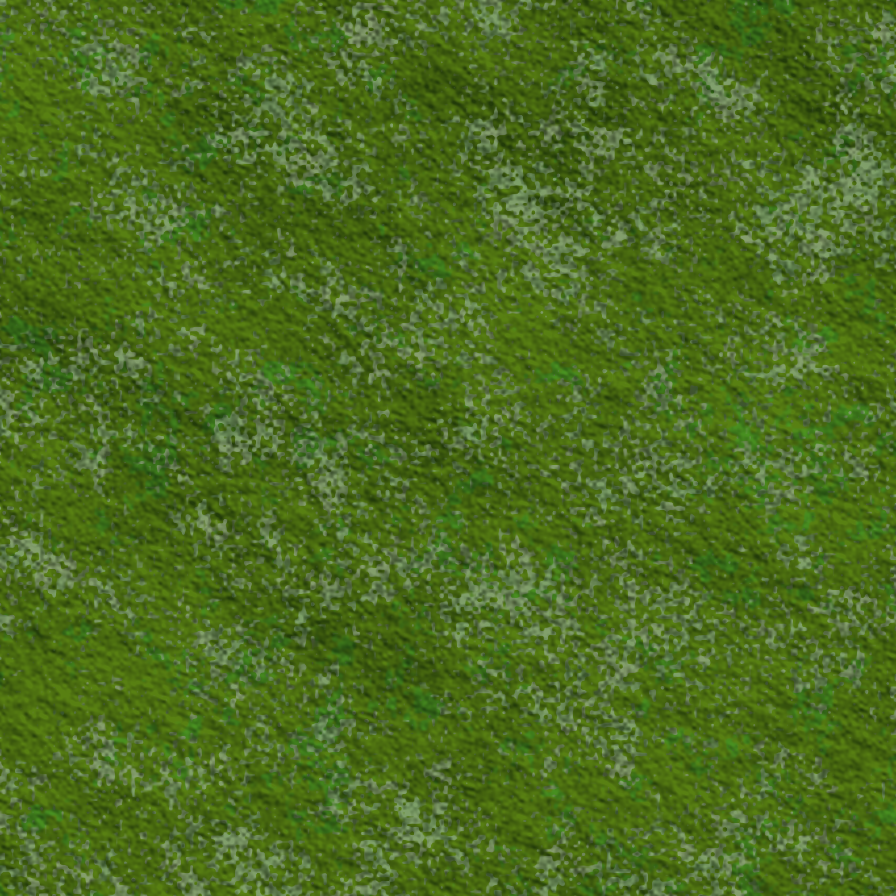
Reproduce this texture procedurally as a WebGL 2 fragment shader.

```glsl
#version 300 es
precision highp float;
// Draws a mossy lawn: slanted fine relief with pale and emerald flecks in loose patches.
uniform vec2 u_resolution;
out vec4 fragColor;

float hash(vec2 cell) {
    uvec2 q = uvec2(ivec2(cell)) * uvec2(1597u, 3812u) + uvec2(7919u, 104729u);
    uint n = (q.x ^ (q.y << 7)) * 747796405u + q.y * 28913u;
    n = ((n >> ((n >> 28) + 4u)) ^ n) * 277803u;
    n ^= n >> 15;
    n *= 739397u;
    n ^= n >> 13;
    return float(n & 65535u) / 65535.0;
}

float noise(vec2 p) {
    vec2 cell = floor(p);
    vec2 f = fract(p);
    f = f * f * (3.0 - 2.0 * f);
    return mix(mix(hash(cell), hash(cell + vec2(1, 0)), f.x),
               mix(hash(cell + vec2(0, 1)), hash(cell + vec2(1, 1)), f.x), f.y);
}

// Three or more octaves, each turned to hide the lattice; result stays in 0..1
float fbm(vec2 p, int octaves, float gain) {
    float sum = 0.0, weight = 1.0, total = 0.0;
    for (int i = 0; i < octaves; i++) {
        sum += weight * noise(p);
        total += weight;
        weight *= gain;
        p = mat2(0.8, 0.6, -0.6, 0.8) * p * 2.03 + 17.3;
    }
    return sum / total;
}

// Coordinates along and across the slope that falls to the right
vec2 slanted(vec2 p, float stretch) {
    return vec2(dot(p, vec2(0.88, -0.47)) / stretch, dot(p, vec2(0.47, 0.88)));
}

float turfHeight(vec2 p) {
    return fbm(slanted(p, 1.6) * 62.0 + 40.0, 3, 0.85);
}

void main() {
    vec2 uv = gl_FragCoord.xy / u_resolution.y;

    // Relief lit from the upper right, over broad light and dark areas
    float relief = turfHeight(uv) - turfHeight(uv + vec2(0.0018, 0.0038));
    float broad = fbm(slanted(uv, 1.7) * 9.0 + 5.0, 4, 0.65) - 0.5;
    float grain = noise(uv * 235.0 + 90.0) - 0.5;
    float tone = 0.60 + 1.7 * relief + 0.8 * broad + 0.5 * grain;

    // Green body
    vec3 shade = vec3(0.16, 0.26, 0.04);
    vec3 moss = vec3(0.26, 0.38, 0.055);
    vec3 sunlit = vec3(0.335, 0.485, 0.07);
    vec3 color = mix(shade, moss, clamp(tone * 2.0, -0.25, 1.0));
    color = mix(color, sunlit, clamp(tone * 2.0 - 1.0, 0.0, 1.15));

    // Emerald tufts
    float emeraldPatch = fbm(uv * 24.0 + 130.0, 3, 0.6) + 0.35 * (noise(uv * 150.0 + 11.0) - 0.5);
    color = mix(color, vec3(0.19, 0.48, 0.13) * (0.65 + 0.5 * tone),
                0.6 * smoothstep(0.61, 0.80, emeraldPatch));

    // Dry flecks, gathered in patches, from grey green to pale
    float dryPatch = fbm(slanted(uv, 1.3) * 17.0 + 210.0, 4, 0.7) - 0.5;
    float fleck = noise(uv * 215.0 + 300.0) + 1.3 * dryPatch;
    float paleness = clamp(0.42 + 1.0 * grain + 1.1 * relief + 1.0 * dryPatch, 0.0, 1.0);
    vec3 dry = mix(vec3(0.25, 0.33, 0.20), vec3(0.53, 0.64, 0.46), paleness);
    dry += vec3(0.05, -0.01, 0.03) * (noise(uv * 60.0 + 400.0) - 0.5);
    color = mix(color, dry, 0.9 * smoothstep(0.56, 0.84, fleck));

    fragColor = vec4(clamp(color, 0.0, 1.0), 1.0);
}
```
